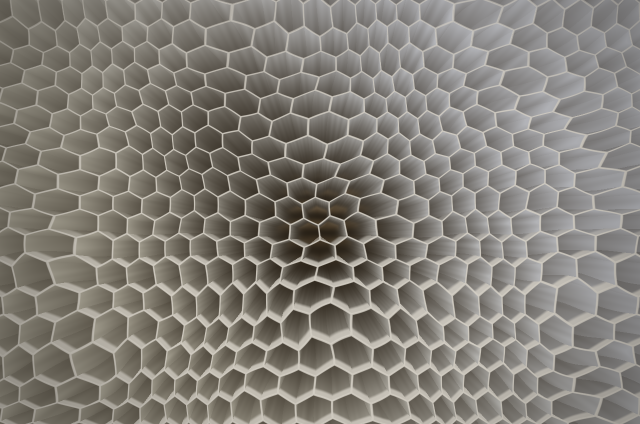
This pattern is drawn by a WebGL 1 fragment shader. Its source:

```glsl
precision highp float;
uniform vec2 u_resolution;

#define VANISH vec2(0.0, -0.055)
#define DENSITY vec2(14.4, 15.6)
#define WAVE vec2(9.7, 7.0)
#define FOLD vec2(0.34, 0.20)
#define JITTER 0.42
#define PERSPECTIVE 4.2
#define FALLOFF 1.25
#define RIM 0.027
#define DARK vec3(0.16, 0.13, 0.09)
#define WARM vec3(0.64, 0.62, 0.56)
#define COOL vec3(0.63, 0.63, 0.64)
#define PAPER vec3(0.83, 0.81, 0.77)

vec2 gradient(vec2 c) {
  float a = 6.2832 * fract(sin(dot(c, vec2(127.1, 311.7))) * 43758.5);
  return vec2(cos(a), sin(a));
}

float noise(vec2 p) {
  vec2 i = floor(p), f = fract(p), e = vec2(1.0, 0.0);
  vec2 w = f * f * (3.0 - 2.0 * f);
  return mix(
    mix(dot(gradient(i), f), dot(gradient(i + e), f - e), w.x),
    mix(dot(gradient(i + e.yx), f - e.yx), dot(gradient(i + 1.0), f - 1.0), w.x), w.y);
}

float spot(vec2 p, vec2 center, float tightness) {
  vec2 d = p - center;
  return exp(-dot(d, d) * tightness);
}

// Stretch and squeeze the sheet into soft folds
vec2 foldSheet(vec2 p) {
  float lean = 0.03 - 0.27 * smoothstep(0.0, 0.5, p.y);
  vec2 h = p - FOLD * sin((p - vec2(lean, -0.25)) * WAVE) / WAVE;
  h += (p - VANISH) * vec2(0.34, 0.20) * spot(p, VANISH, 20.0);
  h.y += 0.015 * spot(p, vec2(-0.05, 0.12), 9.0) + 0.02 * p.x * p.y;
  h *= DENSITY;
  return h + JITTER * vec2(noise(p * 6.0 + 3.0), noise(p * 6.0 + 17.0));
}

// Offset from the centre of the nearest hexagon, pitch 1
vec2 hexCell(vec2 h) {
  vec2 r = vec2(1.0, 1.7320508);
  vec2 a = mod(h, r) - 0.5 * r;
  vec2 b = mod(h - 0.5 * r, r) - 0.5 * r;
  return dot(a, a) < dot(b, b) ? a : b;
}

vec3 honeycomb(vec2 p) {
  vec2 sheet = foldSheet(p);
  vec2 cell = hexCell(sheet);
  vec2 id = floor((sheet - cell) * vec2(2.0, 1.1547005) + 0.5);
  vec2 ray = (p - VANISH) * PERSPECTIVE;

  // Follow the view ray down the tube to the first wall
  float depth = 50.0, border = 1.0, gap = 0.0;
  vec2 wall = vec2(0.0);
  for (int i = 0; i < 3; i++) {
    float a = float(i) * 1.0471976;
    vec2 n = vec2(cos(a), sin(a));
    float side = dot(cell, n);
    border = min(border, 0.5 - abs(side));
    n *= dot(ray, n) < 0.0 ? -1.0 : 1.0;
    float toWall = 0.5 - dot(cell, n);
    float t = toWall / max(dot(ray, n), 0.0001);
    if (t < depth) {
      depth = t;
      wall = n;
      gap = toWall;
    }
  }

  // Wall light: warm lower left, cool upper right
  float coolness = smoothstep(-0.7, 0.7, p.x + 0.8 * p.y);
  vec3 paper = mix(WARM, COOL, coolness);
  float light = 0.86 + 0.16 * abs(wall.x) + 0.07 * wall.x + 0.08 * wall.y;
  light += 0.07 * gradient(id).x;
  light *= exp(-depth * FALLOFF * mix(1.0, 0.78, coolness));
  light *= 1.0 - 0.45 * spot(p, vec2(-0.25, 0.19), 26.0);
  light *= 1.0 - 0.20 * spot(p, vec2(0.0, -0.02), 30.0);
  light *= 1.0 + 0.14 * noise(vec2(atan(ray.y, ray.x) * 40.0, length(ray)));
  vec3 color = mix(DARK, paper, clamp(light, 0.0, 1.15));

  // Banded backing seen down the deepest tubes
  float band = 0.5 + 0.5 * sin(p.y * 150.0 + 2.0 * noise(p * 9.0));
  float backing = smoothstep(0.9, 1.8, depth) * spot(p, vec2(0.0, 0.01), 90.0);
  color += backing * band * vec3(0.15, 0.12, 0.08);

  // Bright lower lips and thin cut edges
  float lip = smoothstep(0.22, 0.12, gap) * smoothstep(0.3, 0.8, -wall.y);
  color = mix(color, PAPER, 0.8 * lip * smoothstep(0.05, -0.15, p.y));
  float soft = 6.0 / u_resolution.y;
  float rim = 1.0 - smoothstep(RIM - soft, RIM + soft, border);
  float rimGlow = 0.90 - 0.28 * smoothstep(0.15, 0.5, p.y);
  color = mix(color, PAPER, rim * rimGlow);

  // Dim the corners
  return color * (1.0 - 0.25 * smoothstep(0.45, 0.95, length(p - vec2(0.04, 0.04))));
}

void main() {
  // Four samples per pixel
  vec3 color = vec3(0.0);
  for (int i = 0; i < 4; i++) {
    float k = float(i);
    vec2 jitter = vec2(mod(k, 2.0), floor(k * 0.5)) * 0.5 - 0.25;
    vec2 p = (gl_FragCoord.xy + jitter - 0.5 * u_resolution) / u_resolution.y;
    color += honeycomb(p);
  }
  gl_FragColor = vec4(color * 0.25, 1.0);
}
```
